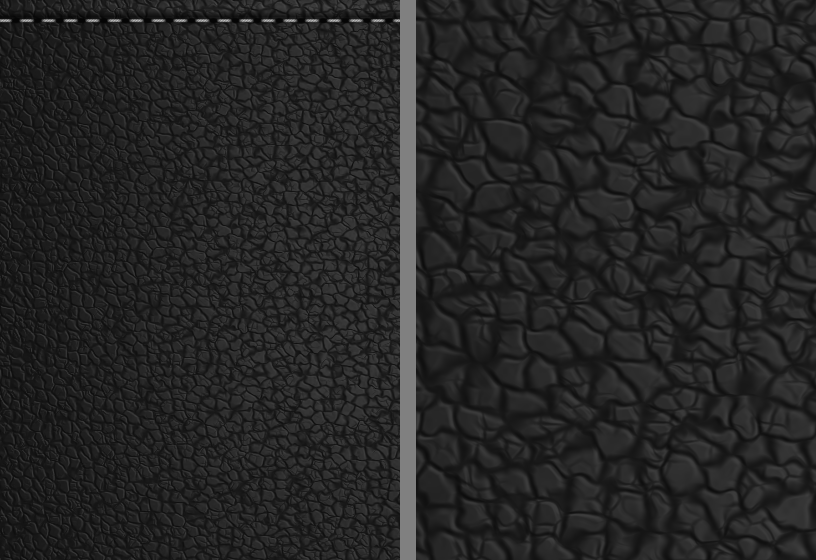
Left, the full canvas; right, a detail of the centre.
Write a WebGL 1 fragment shader that draws this texture.

```glsl
precision highp float;
// Black grained leather, lit from the right, with a rolled top edge and a row of white stitches.
uniform vec2 u_resolution;

// Lengths are in canvas heights
const float GRAIN_SIZE = 0.0205;
const float FINE_SIZE = 0.0115;
const float GRAIN_STRETCH = 1.22;
const float LIGHT_STEP = 0.0029;
const vec2 LIGHT_DIR = vec2(0.86, 0.51);

const float PLATE_DARK = 0.096;
const float PLATE_LIT = 0.208;
const float CREASE_DARK = 0.083;
const float CREASE_LIT = 0.098;
const float GLINT_DARK = 0.115;
const float GLINT_LIT = 0.035;
const float MOTTLE = 0.030;

const float ROLL_HEIGHT = 0.031;
const float SEAM_DEPTH = 0.0368;
const float STITCH_PERIOD = 0.0392;
const float STITCH_LENGTH = 0.0255;
const float STITCH_RADIUS = 0.0024;
const float THREAD_TONE = 0.74;
const float HOLE_TONE = 0.02;

vec2 hash2(vec2 p) {
  vec3 q = fract(p.xyx * vec3(0.1031, 0.1030, 0.0973));
  q += dot(q, q.yzx + 33.33);
  return fract((q.xx + q.yz) * q.zy);
}

float noise(vec2 p) {
  vec2 i = floor(p);
  vec2 f = fract(p);
  f = f * f * (3.0 - 2.0 * f);
  float low = mix(hash2(i).x, hash2(i + vec2(1.0, 0.0)).x, f.x);
  float high = mix(hash2(i + vec2(0.0, 1.0)).x, hash2(i + 1.0).x, f.x);
  return mix(low, high, f.y);
}

// Gap between the two nearest cell centres, zero on a crease
float cellGap(vec2 p, mat2 metric) {
  vec2 cell = floor(p);
  float nearest = 9.0;
  float second = 9.0;
  for (int y = -1; y <= 1; y++) {
    for (int x = -1; x <= 1; x++) {
      vec2 c = cell + vec2(float(x), float(y));
      float d = length(metric * (c + 0.1 + 0.8 * hash2(c + 71.0) - p));
      second = min(second, max(nearest, d));
      nearest = min(nearest, d);
    }
  }
  return second - nearest;
}

// Leather relief: 0 in the creases, 1 on the plates
float relief(vec2 p, mat2 metric) {
  vec2 wobble = vec2(noise(p * 110.0), noise(p * 110.0 + 40.0)) - 0.5;
  vec2 q = p + 0.007 * wobble;
  float width = mix(0.20, 0.58, noise(p * 75.0 + 9.0));
  float plates = smoothstep(0.0, width, cellGap(q / GRAIN_SIZE + 20.0, metric));
  float wrinkles = smoothstep(0.0, 0.32, cellGap(q / FINE_SIZE + 50.0, metric));
  float wrinkleDepth = 0.65 * smoothstep(0.25, 0.75, noise(p * 60.0 + 31.0));
  return plates * mix(1.0, wrinkles, wrinkleDepth);
}

void main() {
  vec2 uv = gl_FragCoord.xy / u_resolution;
  vec2 p = gl_FragCoord.xy / u_resolution.y;
  float depth = 1.0 - p.y;
  float pixel = 1.0 / u_resolution.y;

  // Grain runs steeply on the left and nearly level on the right
  float angle = mix(-1.0, -0.2, smoothstep(0.0, 0.7, uv.x));
  float c = cos(angle);
  float s = sin(angle);
  mat2 metric = mat2(c / GRAIN_STRETCH, -s * GRAIN_STRETCH,
                     s / GRAIN_STRETCH, c * GRAIN_STRETCH);

  // Broad sheen fading to the left and to the bottom
  float sheen = smoothstep(-0.1, 0.85, uv.x);
  sheen *= 1.0 - 0.30 * (1.0 - smoothstep(0.0, 0.35, uv.y));
  sheen *= 1.0 - 0.15 * smoothstep(0.6, 1.0, uv.y);

  // Plates, creases and glints on slopes that face the light
  float height = relief(p, metric);
  float slope = height - relief(p + LIGHT_STEP * LIGHT_DIR, metric);
  float tone = mix(mix(CREASE_DARK, CREASE_LIT, sheen),
                   mix(PLATE_DARK, PLATE_LIT, sheen), height);
  tone += mix(GLINT_DARK, GLINT_LIT, sheen) * max(slope, 0.0);
  tone += 0.03 * min(slope, 0.0);
  float mottle = 0.6 * noise(p * 240.0) + 0.4 * noise(p * 70.0 + 5.0) - 0.5;
  tone += MOTTLE * mottle * (0.5 + sheen);

  // Rolled edge above the seam and the groove it casts
  float across = depth / ROLL_HEIGHT;
  float rollShade = 1.0 + 0.25 * exp(-pow((across - 0.4) * 3.5, 2.0));
  rollShade *= 1.0 - 0.45 * smoothstep(0.55, 1.0, across);
  float below = smoothstep(ROLL_HEIGHT - pixel, ROLL_HEIGHT + pixel, depth);
  tone *= mix(rollShade, 1.0, below);
  tone *= 1.0 - 0.62 * exp(-pow((depth - SEAM_DEPTH + 0.001) / 0.0055, 2.0));

  // Needle holes between the stitches
  float along = (fract(p.x / STITCH_PERIOD + 0.28) - 0.5) * STITCH_PERIOD;
  float off = depth - SEAM_DEPTH;
  vec2 toHole = vec2(0.5 * STITCH_PERIOD - abs(along), off);
  float hole = 1.0 - smoothstep(0.5, 1.2, length(toHole / vec2(0.0080, 0.0052)));
  tone = mix(tone, HOLE_TONE, hole);

  // Twisted thread, rounded and dimmer toward its ends
  float halfCore = 0.5 * STITCH_LENGTH - STITCH_RADIUS;
  float edge = length(vec2(max(abs(along) - halfCore, 0.0), off)) - STITCH_RADIUS;
  float thread = 1.0 - smoothstep(-pixel, pixel, edge);
  float twist = 0.88 + 0.12 * cos(6.2832 * (along + off) / 0.0048);
  float ends = 1.0 - 0.55 * smoothstep(0.45, 1.0, abs(along) / (0.5 * STITCH_LENGTH));
  tone = mix(tone, THREAD_TONE * twist * ends, thread);

  gl_FragColor = vec4(vec3(clamp(tone, 0.0, 1.0)), 1.0);
}
```
